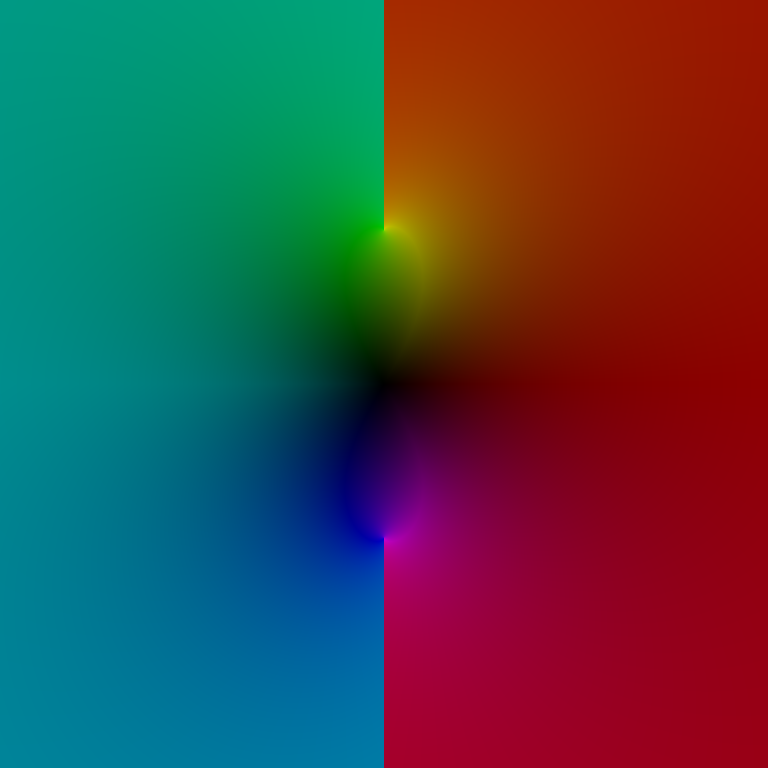
Reproduce this background procedurally as a WebGL 2 fragment shader.

```glsl
#version 300 es
precision highp float;
// Domain colouring of the complex arctangent around the origin.
// Hue follows the argument of atan(z), brightness its modulus; the two
// branch cuts run up and down the imaginary axis from +i and -i.

uniform vec2 u_resolution;
out vec4 fragColor;

const float PI = 3.14159265;
const float PLANE_SPAN = 5.0;  // width of the visible complex plane
const int SAMPLES = 2;         // supersampling per axis, smooths the cuts

// Principal value of atan(z) for complex z.
vec2 complexAtan(vec2 z) {
    float toLower = dot(z + vec2(0.0, 1.0), z + vec2(0.0, 1.0));
    float toUpper = dot(z - vec2(0.0, 1.0), z - vec2(0.0, 1.0));
    float re = 0.5 * atan(2.0 * z.x, 1.0 - dot(z, z));
    float im = 0.25 * log(max(toLower, 1e-8) / max(toUpper, 1e-8));
    return vec2(re, im);
}

// Fully saturated colour wheel, hue in turns.
vec3 hueWheel(float hue) {
    vec3 phase = fract(hue + vec3(0.0, 2.0, 1.0) / 3.0);
    return clamp(abs(phase * 6.0 - 3.0) - 1.0, 0.0, 1.0);
}

// Argument becomes hue; modulus from 0 to infinity becomes value 0 to 1.
vec3 domainColor(vec2 w) {
    float modulus = length(w);
    float hue = modulus > 0.0 ? atan(w.y, w.x) / (2.0 * PI) : 0.0;
    float value = atan(modulus) * 2.0 / PI;
    return value * hueWheel(hue);
}

// Canvas position to complex plane, centred and aspect-correct.
vec2 toPlane(vec2 position, vec2 resolution, float span) {
    return span * (position - 0.5 * resolution) / min(resolution.x, resolution.y);
}

void main() {
    vec3 color = vec3(0.0);
    for (int j = 0; j < SAMPLES; j++) {
        for (int i = 0; i < SAMPLES; i++) {
            vec2 offset = (vec2(i, j) + 0.5) / float(SAMPLES) - 0.5;
            vec2 z = toPlane(gl_FragCoord.xy + offset, u_resolution, PLANE_SPAN);
            color += domainColor(complexAtan(z));
        }
    }
    fragColor = vec4(color / float(SAMPLES * SAMPLES), 1.0);
}
```
